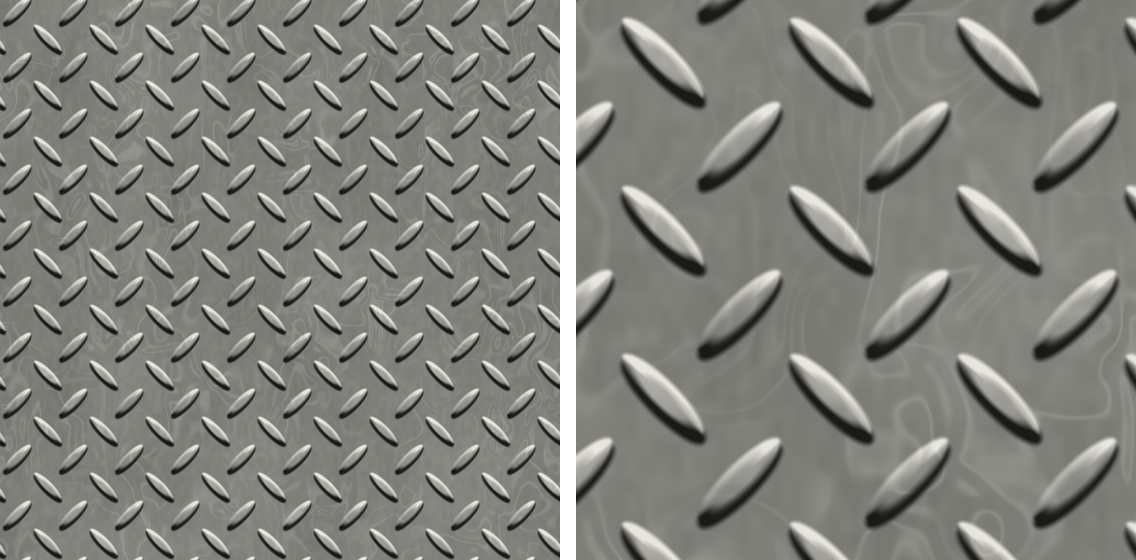
Left: the whole. Right: its middle third, enlarged.
Reproduce this texture procedurally as a WebGL 1 fragment shader.

```glsl
precision highp float;
// Steel tread plate: a 10 x 10 lattice, each cell holding two crossed raised studs.
// Studs are ellipses lit from above with a dark drop shadow; the sheet between
// them carries faint swirling wear from contours of warped, wrapping noise.

uniform vec2 u_resolution;

const float REPEATS = 10.0;
const vec2 RISING_CENTER = vec2(0.305, 0.815);   // stud leaning like a slash
const vec2 FALLING_CENTER = vec2(0.85, 0.315);   // stud leaning the other way
const vec2 STUD_RADII = vec2(0.335, 0.087);
const vec2 SHADOW_OFFSET = vec2(0.004, -0.043);
const vec2 LIGHT_DIR = vec2(0.27, 0.963);
const float EDGE_SOFTNESS = 0.018;
const float WEAR = 0.055;
const float BLOTCH = 0.045;
const float STUD_VARIATION = 0.16;

const vec3 STEEL = vec3(0.51, 0.51, 0.487);
const vec3 HIGHLIGHT = vec3(0.91, 0.90, 0.87);
const vec3 SHADOW = vec3(0.10, 0.10, 0.09);
const float TAU = 6.28319;

float hash(vec2 p) {
  return fract(sin(dot(p, vec2(127.1, 311.7))) * 4375.85);
}

// Value noise that repeats after "period" lattice steps.
float noise(vec2 p, vec2 period) {
  vec2 i = floor(p);
  vec2 f = fract(p);
  f = f * f * (3.0 - 2.0 * f);
  vec2 a = mod(i, period);
  vec2 b = mod(i + 1.0, period);
  return mix(mix(hash(a), hash(vec2(b.x, a.y)), f.x),
             mix(hash(vec2(a.x, b.y)), hash(b), f.x), f.y);
}

float tiledNoise(vec2 uv, vec2 period) {
  return noise(uv * period, period);
}

// Fine swirling lines, roughly -1 to 1, stronger in some patches.
float swirls(vec2 uv) {
  vec2 warp = vec2(tiledNoise(uv, vec2(23.0, 17.0)),
                   tiledNoise(uv + 0.37, vec2(19.0, 21.0))) - 0.5;
  vec2 period = vec2(42.0, 20.0);
  float level = noise(uv * period + warp * 3.0, period);
  float contour = sin(TAU * 2.5 * level);
  float wisp = pow(max(0.5 + 0.5 * contour, 0.0), 5.0) - 0.25;
  float patches = smoothstep(0.25, 0.8, tiledNoise(uv + 0.61, vec2(14.0)));
  float grain = tiledNoise(uv, vec2(150.0, 90.0)) - 0.5;
  return wisp * mix(0.3, 1.2, patches) + 0.6 * grain;
}

// Approximate signed distance to an ellipse at the origin.
float ellipse(vec2 q) {
  float k = length(q / STUD_RADII);
  return k * (k - 1.0) / max(length(q / (STUD_RADII * STUD_RADII)), 0.001);
}

// Lays one lattice of studs and their shadows over the sheet colour.
vec3 addStuds(vec3 sheet, vec2 cell, vec2 center, vec2 axis, float wear, float soft) {
  vec2 local = cell - center + 0.5;
  vec2 id = mod(floor(local), REPEATS);
  vec2 p = fract(local) - 0.5;
  vec2 across = vec2(-axis.y, axis.x);
  vec2 q = vec2(dot(p, axis), dot(p, across));
  vec2 s = p - SHADOW_OFFSET;
  float bodyDist = ellipse(q);
  float shadowDist = ellipse(vec2(dot(s, axis), dot(s, across)));

  // Domed surface: slope grows from the crest to the rim.
  float k = length(q / STUD_RADII);
  vec2 g = q / (STUD_RADII * STUD_RADII);
  vec2 normal = (axis * g.x + across * g.y) / max(length(g), 0.001);
  float facing = dot(normal, LIGHT_DIR);
  float rim = smoothstep(0.2, 0.9, k);
  float vary = (hash(id + center * 7.0) - 0.5) * STUD_VARIATION;
  float crest = 0.16 + 0.16 * step(axis.y, 0.0);
  float lit = crest + vary + 0.85 * max(facing, 0.0) * rim + 0.9 * p.y + 3.0 * wear;
  float dark = max(-facing, 0.0) * smoothstep(0.5, 1.0, k);

  vec3 metal = mix(STEEL, HIGHLIGHT, clamp(lit, -0.25, 1.0));
  metal = mix(metal, SHADOW, min(dark * 1.25, 1.0));
  vec3 color = mix(sheet, SHADOW, 1.0 - smoothstep(-soft, soft * 1.6, shadowDist));
  return mix(color, metal, 1.0 - smoothstep(-soft, soft, bodyDist));
}

void main() {
  vec2 uv = gl_FragCoord.xy / u_resolution;
  vec2 cell = uv * REPEATS;
  float soft = max(EDGE_SOFTNESS, REPEATS / u_resolution.x);

  // Worn sheet: broad blotches plus fine swirls.
  float wear = WEAR * swirls(uv);
  float blotch = tiledNoise(uv, vec2(9.0, 6.0)) + 0.5 * tiledNoise(uv, vec2(31.0, 13.0)) - 0.75;
  vec3 color = STEEL + wear + BLOTCH * blotch;

  // Two interleaved lattices of studs.
  color = addStuds(color, cell, RISING_CENTER, vec2(0.7071, 0.7071), wear, soft);
  color = addStuds(color, cell, FALLING_CENTER, vec2(0.7071, -0.7071), wear, soft);
  gl_FragColor = vec4(clamp(color, 0.0, 1.0), 1.0);
}
```
